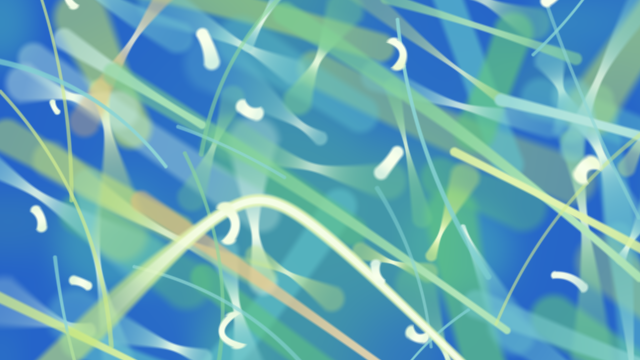
A Shadertoy shader for this background:

```glsl
// Defocused light trails: soft beams, tapered cones and bright curls over blue haze.
#define BEAMS 20
#define CONES 34
#define SHAFTS 9
#define LINES 14
#define CURLS 15
#define BLUE vec3(0.14, 0.38, 0.79)
#define TEAL vec3(0.24, 0.60, 0.74)
#define CYAN vec3(0.38, 0.77, 0.80)
#define GREEN vec3(0.38, 0.78, 0.50)
#define LIME vec3(0.77, 0.90, 0.42)
#define PALE vec3(0.97, 1.00, 0.92)
#define ORANGE vec3(0.93, 0.68, 0.38)

float hash(float n, float k) {
    return fract(sin(n * 12.9898 + k * 78.233) * 43758.5453);
}

float noise(vec2 p) {
    vec2 i = floor(p), f = fract(p);
    f = f * f * (3.0 - 2.0 * f);
    return mix(mix(hash(i.x, i.y), hash(i.x + 1.0, i.y), f.x),
               mix(hash(i.x, i.y + 1.0), hash(i.x + 1.0, i.y + 1.0), f.x), f.y);
}

// Coverage of a band of half width w at distance d, with a soft rim.
float band(float d, float w) {
    float rim = 0.24 * w + 0.5 / iResolution.y + 0.0005;
    return 1.0 - smoothstep(w - rim, w + rim, d);
}

// Parabolic trail: shape = (half length, waist, spread, bend).
// Returns coverage and focus, which is 1 at the waist.
vec2 trail(vec2 q, vec4 shape, float waistAt) {
    float x = clamp(q.x, -shape.x, shape.x);
    float w = length(vec2(shape.y, shape.z * (x / shape.x - waistAt)));
    float across = q.y - shape.w * x * x;
    across /= sqrt(1.0 + pow(2.0 * shape.w * x, 2.0));
    return vec2(band(length(vec2(q.x - x, across)), w), sqrt(shape.y / w));
}

// Hue choice; limes gather on the left, cyans on the right.
vec3 tint(float h, float x) {
    h += 0.16 * (0.9 - x);
    if (h < 0.32) return CYAN;
    if (h < 0.58) return GREEN;
    if (h < 0.91) return LIME;
    return h < 0.94 ? ORANGE : mix(CYAN, PALE, 0.6);
}

// A share of the trails falls to the right, the others rise steeply or hang.
float direction(float h, float falling, float jitter) {
    float a = h < falling ? -0.46 : (h < 0.5 + 0.5 * falling ? 1.0 : -1.3);
    return a + 0.4 * (jitter - 0.5);
}

// Scatters trails evenly; light = (opacity, whitening at the waist, falling share).
vec3 scatter(vec3 col, vec2 p, int count, float seed, vec4 shape, vec3 light) {
    for (int i = 0; i < count; i++) {
        float n = float(i) + 1.0;
        vec2 start = vec2(hash(seed, 1.0), hash(seed, 2.0));
        vec2 c = fract(start + n * vec2(0.7549, 0.5698)) * vec2(1.9, 1.1) - 0.05;
        float a = direction(hash(n, seed + 3.0), light.z, hash(n, seed + 4.0));
        vec2 q = mat2(cos(a), -sin(a), sin(a), cos(a)) * (p - c);

        vec4 s = shape;
        s.x *= mix(0.4, 1.6, hash(n, seed + 5.0));
        s.yz *= mix(0.6, 1.4, hash(n, seed + 6.0));
        s.w *= 2.0 * hash(n, seed + 7.0) - 1.0;
        vec2 t = trail(q, s, 1.7 * hash(n, seed + 8.0) - 0.85);

        vec3 hue = tint(hash(n, seed + 9.0), c.x);
        hue = mix(hue, PALE, light.y * t.y * t.y);
        float opacity = light.x * mix(0.6, 1.0, hash(n, seed + 10.0));
        col = mix(col, hue, t.x * min(1.0, t.y * opacity));
    }
    return col;
}

// One large arch, wide and dim on the left, narrow and white on the right.
vec3 arch(vec3 col, vec2 p) {
    float x = p.x - 0.72;
    float bow = sqrt(x * x + 0.016);
    float d = abs(p.y - 0.57 + bow) / sqrt(1.0 + pow(x / bow, 2.0));
    float blur = 1.0 - smoothstep(-0.5, -0.1, x);
    float w = mix(0.017, 0.042, blur) - 0.005 * smoothstep(0.1, 0.5, x);
    vec3 glow = mix(PALE, LIME, 0.4 + 0.5 * blur);
    col = mix(col, glow, band(d, w) * mix(0.92, 0.6, blur));
    return mix(col, PALE, band(d, 0.55 * w) * 0.9 * (1.0 - blur));
}

void mainImage(out vec4 fragColor, in vec2 fragCoord) {
    vec2 p = fragCoord / iResolution.y;

    // Blue haze with teal and green clouds
    vec3 col = mix(BLUE, TEAL, 0.8 * smoothstep(0.45, 0.9, noise(p * 3.2 + 4.0)));
    float centre = exp(-3.0 * dot(p - vec2(0.85, 0.45), p - vec2(0.85, 0.45)));
    col = mix(col, TEAL, 0.45 * centre);
    col = mix(col, GREEN, 0.4 * smoothstep(0.55, 0.95, noise(p * 2.6 + 17.0)));

    // Far to near: blurred beams, cones, long shafts, hairlines, curls
    col = scatter(col, p, BEAMS, 11.0, vec4(0.28, 0.042, 0.022, 0.15), vec3(0.68, 0.0, 0.65));
    col = scatter(col, p, CONES, 37.0, vec4(0.22, 0.008, 0.040, 0.4), vec3(1.15, 0.85, 0.4));
    col = scatter(col, p, SHAFTS, 23.0, vec4(0.42, 0.009, 0.016, 0.08), vec3(1.2, 0.55, 0.85));
    col = scatter(col, p, LINES, 59.0, vec4(0.30, 0.004, 0.003, 0.9), vec3(1.0, 0.3, 0.5));
    col = arch(col, p);
    col = scatter(col, p, CURLS, 83.0, vec4(0.032, 0.012, 0.006, 24.0), vec3(1.6, 1.0, 0.3));

    fragColor = vec4(col, 1.0);
}
```
